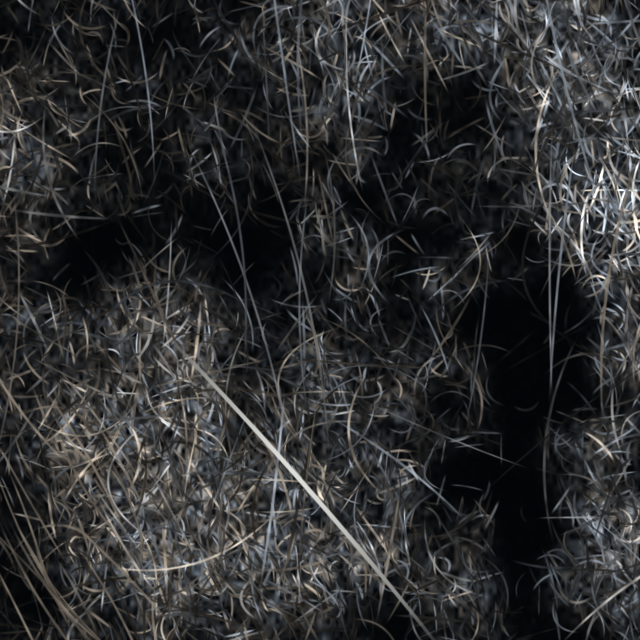
This texture is drawn by a Shadertoy shader. Its source:

```glsl
// Tangled dry grass and hair-like fibres over near-black gaps.
// Layers of hashed, bent strands are thinned by a density map, then
// long stalks, golden blades and one pale stem are laid on top.
#define LAYERS 5
#define PER_CELL 5
#define FINE_CELL 0.036
#define CELL_GROWTH 1.55
#define FIBRE_WIDTH 0.0016
#define SOFTNESS 0.0018
#define LEAN 1.85
#define FUZZ 0.62
#define CLUMPING 1.45
#define GAP_COLOUR vec3(0.010, 0.016, 0.024)
#define WARM vec3(1.07, 0.99, 0.89)
#define COOL vec3(0.94, 1.00, 1.07)

vec4 hash4(vec3 p) {
    vec4 q = fract(p.xyzx * vec4(0.1031, 0.1030, 0.0973, 0.1099));
    q += dot(q, q.wzxy + 33.33);
    return fract((q.xxyz + q.yzzw) * q.zywx);
}

float noise(vec2 p) {
    vec2 i = floor(p), f = fract(p);
    f = f * f * (3.0 - 2.0 * f);
    float a = hash4(vec3(i, 7.0)).x;
    float b = hash4(vec3(i + vec2(1, 0), 7.0)).x;
    float c = hash4(vec3(i + vec2(0, 1), 7.0)).x;
    float d = hash4(vec3(i + vec2(1, 1), 7.0)).x;
    return mix(mix(a, b, f.x), mix(c, d, f.x), f.y);
}

float blob(vec2 p, vec2 centre, float radius) {
    vec2 q = (p - centre) / radius;
    return exp(-dot(q, q));
}

// Share of strands that survive: thick mats and open dark holes.
float density(vec2 p) {
    float d = 0.49 + 0.45 * (noise(p * 7.0 + 3.0) - 0.5) + 0.40 * (noise(p * 16.0) - 0.5);
    d += 0.42 * blob(p, vec2(0.34, 0.18), 0.24) + 0.45 * blob(p, vec2(1.0, 0.66), 0.16);
    d += 0.30 * blob(p, vec2(1.0, 0.17), 0.17) + 0.26 * blob(p, vec2(0.48, 0.94), 0.16);
    d += 0.36 * blob(p, vec2(0.92, 0.95), 0.16) + 0.15 * blob(p, vec2(0.15, 0.36), 0.12);
    d -= 0.50 * blob(p, vec2(0.80, 0.50), 0.14) + 0.30 * blob(p, vec2(0.22, 0.71), 0.16);
    d -= 0.35 * blob(p, vec2(0.78, 0.22), 0.11) + 0.35 * blob(p, vec2(0.0, 0.12), 0.11);
    d -= 0.28 * blob(p, vec2(0.64, 0.74), 0.13) + 0.22 * blob(p, vec2(0.40, 0.73), 0.09);
    return clamp((d - 0.5) * CLUMPING + 0.5, 0.04, 1.0);
}

// Coverage of a tapered, parabolic strand.
float fibre(vec2 p, vec2 centre, float angle, float halfLen, float bend, float width) {
    float c = cos(angle), s = sin(angle);
    vec2 q = p - centre;
    q = vec2(c * q.x + s * q.y, c * q.y - s * q.x);
    float t = q.x / halfLen;
    if (abs(t) > 1.0) return 0.0;
    float slope = 2.0 * bend * t;
    float d = abs(q.y - bend * halfLen * (t * t - 0.3)) / sqrt(1.0 + slope * slope);
    float w = width * (1.0 - 0.45 * t * t);
    float soft = max(SOFTNESS, 0.7 / iResolution.y);
    return (1.0 - smoothstep(w - soft, w + soft, d)) * (1.0 - smoothstep(0.55, 1.0, abs(t)));
}

vec3 tint(float h) {
    return mix(COOL, WARM, smoothstep(0.15, 0.85, h));
}

// One layer of short strands scattered over a jittered grid.
vec3 tangle(vec3 col, vec2 p, float cell, float layer, float wear) {
    vec2 base = floor(p / cell);
    for (int n = 0; n < 9 * PER_CELL; n++) {
        int k = n / PER_CELL;
        vec2 id = base + vec2(k % 3 - 1, k / 3 - 1);
        vec3 seed = vec3(id + 40.0, layer * 17.0 + float(n % PER_CELL) * 3.0);
        vec4 a = hash4(seed), b = hash4(seed + 91.7);
        vec2 centre = (id + a.xy) * cell;
        float dens = density(centre);
        if (a.z > dens * (1.15 - 0.13 * layer)) continue;
        float swing = 2.0 * a.w - 1.0, curl = 2.0 * b.x - 1.0;
        float angle = LEAN + 1.6 * swing * (0.45 + 0.55 * abs(swing));
        float bend = curl * (0.12 + 0.75 * curl * curl * curl * curl);
        float width = FIBRE_WIDTH * (0.75 + 0.75 * b.z);
        float cover = fibre(p, centre, angle, cell * (0.4 + 0.45 * b.y), bend, width);
        if (cover <= 0.0) continue;
        float tone = (0.13 + 0.58 * b.w * b.w) * (0.40 + 0.75 * dens) * wear;
        tone *= 1.0 + 0.9 * blob(centre, vec2(0.96, 0.70), 0.13);
        float warmth = fract(b.z * 7.3) + 0.5 * (0.5 - centre.x);
        col = mix(col, tone * tint(warmth), cover * 0.85);
    }
    return col;
}

void mainImage(out vec4 fragColor, in vec2 fragCoord) {
    vec2 p = fragCoord / iResolution.y;

    // Crumbled litter that fills the mats and leaves the gaps black
    float dens = density(p);
    float litter = noise(p * vec2(150.0, 105.0)) * (0.3 + noise(p.yx * 71.0 + 9.0));
    vec3 col = GAP_COLOUR + FUZZ * litter * pow(dens, 1.6) * tint(noise(p * 30.0));

    // Tangled strands, fine to coarse, unevenly worn along their length
    float wear = 0.55 + 0.9 * noise(p * 62.0 + 21.0);
    float cell = FINE_CELL;
    for (int i = 0; i < LAYERS; i++) {
        col = tangle(col, p, cell, float(i), wear);
        cell *= CELL_GROWTH;
    }

    // Long upright stalks, then golden blades in the lower left
    for (int i = 0; i < 36; i++) {
        vec4 a = hash4(vec3(i, 5, 211)), b = hash4(vec3(i, 29, 57));
        bool blade = i >= 18;
        vec2 centre = blade ? vec2(0.24, 0.40) * a.xy : vec2(a.x, 0.45 + 0.55 * a.y);
        float angle = blade ? 2.1 + 0.5 * (a.z - 0.5) : 1.68 + 0.6 * (a.z - 0.5);
        float len = blade ? 0.07 + 0.11 * b.x : 0.12 + 0.18 * b.x;
        float cover = fibre(p, centre, angle, len, 0.24 * (a.w - 0.5), FIBRE_WIDTH * (1.0 + 0.5 * b.y));
        float tone = (0.27 + 0.25 * b.z) * (0.5 + 0.5 * wear);
        col = mix(col, tone * (blade ? WARM : tint(b.w)), cover * 0.85);
    }

    // Pale diagonal stem, brightest towards its middle
    float stem = fibre(p, vec2(0.475, 0.238), 2.29, 0.38, 0.03, FIBRE_WIDTH * 2.3);
    float shine = 0.45 + 0.42 * blob(p, vec2(0.46, 0.26), 0.2);
    col = mix(col, shine * vec3(1.0, 1.0, 0.98), stem);

    fragColor = vec4(clamp(col, 0.0, 1.0), 1.0);
}
```
